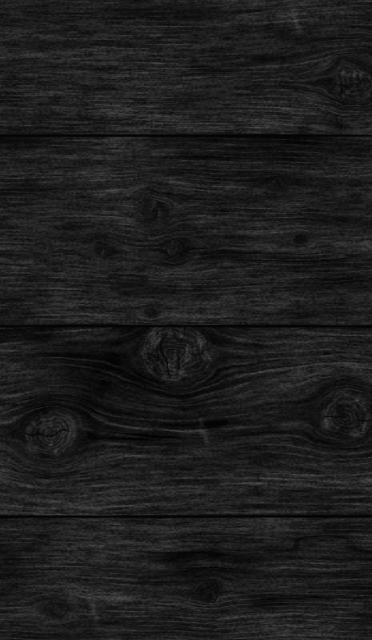
Reproduce this texture procedurally as a Shadertoy shader.

```glsl
#define PLANK_HEIGHT 0.2975
#define FIRST_SEAM 0.193
#define SEAM_WIDTH 0.0019
#define BASE_TONE 0.119
#define STREAK_GAIN 0.13
#define FIBER_GAIN 0.085
#define SPECK_GAIN 0.075
#define BLOTCH_GAIN 0.17
#define RING_GAIN 0.075
#define KNOT_BEND 0.85
#define KNOT_COUNT 12
#define SCRATCH_COUNT 3

// Knots: centre and radius, in canvas heights
const vec3 knots[KNOT_COUNT] = vec3[](
    vec3(.082, .322, .043), vec3(.540, .349, .041), vec3(.270, .450, .054),
    vec3(.241, .672, .023), vec3(.273, .612, .016), vec3(.430, .711, .010),
    vec3(.156, .615, .011), vec3(.469, .626, .009), vec3(.234, .509, .008),
    vec3(.553, .870, .034), vec3(.087, .049, .014), vec3(.328, .078, .017));

const vec2 scratches[SCRATCH_COUNT] = vec2[](
    vec2(.319, .330), vec2(.150, .043), vec2(.464, .972));

float hash(vec2 p) {
    vec3 q = fract(p.xyx * .1031);
    q += dot(q, q.yzx + 33.33);
    return fract((q.x + q.y) * q.z);
}

float noise(vec2 p) {
    vec2 i = floor(p), f = fract(p);
    f = f * f * (3. - 2. * f);
    return mix(mix(hash(i), hash(i + vec2(1, 0)), f.x),
               mix(hash(i + vec2(0, 1)), hash(i + vec2(1, 1)), f.x), f.y);
}

float fbm(vec2 p) {
    float sum = 0., gain = .5;
    for (int i = 0; i < 4; i++) {
        sum += gain * noise(p);
        p = p * 2.03 + 17.3;
        gain *= .5;
    }
    return sum / .9375;
}

float plankIndex(float y) {
    return floor((y - FIRST_SEAM) / PLANK_HEIGHT);
}

void mainImage(out vec4 fragColor, in vec2 fragCoord) {
    vec2 p = fragCoord / iResolution.y;
    float px = 1. / iResolution.y;
    float plank = plankIndex(p.y);
    float wide = plank == 0. ? 1. : 0.;
    float seamDist = abs(fract((p.y - FIRST_SEAM) / PLANK_HEIGHT + .5) - .5) * PLANK_HEIGHT;
    vec2 wobble = vec2(fbm(p * 28.), fbm(p * 28. + 9.)) - .5;

    // Knots bend the grain and carry rings, a dark halo and cracks
    float bend = 0., knotMask = 0., knotTone = 0., halo = 0., crack = 0.;
    for (int i = 0; i < KNOT_COUNT; i++) {
        vec3 k = knots[i];
        if (plankIndex(k.y) != plank) continue;
        float big = smoothstep(.024, .04, k.z);
        vec2 d = p - k.xy + wobble * k.z * mix(1.5, .5, big);
        float e = length(d * vec2(.88, 1.)) / k.z;
        bend -= KNOT_BEND * d.y / max(e * e, 1.);
        float inside = 1. - smoothstep(.75, 1.1, e);
        float rings = pow(.5 + .5 * cos(e * k.z * 950. + 5. * fbm(p * 40.)), 2.);
        float arc = exp(-pow((e - .85) * 7., 2.)) * smoothstep(.3, .7, noise(p * 26. + 4.));
        float fleck = smoothstep(.5, .75, fbm(p * vec2(110., 75.) + k.xy * 40.));
        float core = mix(.065, .10, big) + .055 * big * (rings - .4)
                   + .075 * arc * big + .075 * fleck;
        knotTone = mix(knotTone, core, inside);
        knotMask = max(knotMask, inside * mix(.75, .9, big));
        halo = max(halo, exp(-pow((e - 1.2) * 2.6, 2.)) * mix(.5, 1., big));
        // Horizontal split, plus upright ones in the widest knot
        float across = abs(d.y + .008 * (fbm(vec2(p.x * 60., k.y * 50.)) - .5));
        float upright = abs(abs(d.x + .016 * (fbm(vec2(p.y * 50., 3.)) - .5)) - .011);
        float gap = k.z > .05 ? min(across + .0006, upright) : across;
        float broken = smoothstep(.25, .5, noise(p * 60. + 2.));
        crack = max(crack, inside * big * broken * (1. - smoothstep(.0003, .0011 + px, gap)));
    }

    // Grain coordinate and its layers
    float v = p.y + bend + .014 * (fbm(vec2(p.x * 4., p.y * 10. + plank * 7.)) - .5);
    float streak = fbm(vec2(p.x * 7. + plank * 5., v * 105.));
    float fiber = noise(vec2(p.x * 45., v * 370.));
    float speck = noise(p * vec2(300., 500.) + 7.);
    float blotch = fbm(p * vec2(6., 9.) + plank * 13.);

    // Thin pale growth lines, broken along their length
    float phase = v * mix(135., 78., wide) + 2.2 * fbm(vec2(p.x * 3., v * 24.));
    float ring = pow(.5 + .5 * sin(6.2832 * phase), 5.);
    float ringFade = smoothstep(.25, .65, noise(vec2(p.x * 9., v * 45.) + 5.));

    float tone = BASE_TONE + (plank == 1. ? .016 : 0.) - .007 * wide;
    tone += STREAK_GAIN * (streak - .5) + BLOTCH_GAIN * (blotch - .5);
    tone += RING_GAIN * mix(.65, 1., wide) * (ring - .25) * ringFade;

    // Short drying splits along the grain
    float split = abs(noise(vec2(p.x * 6., v * 45.) + 31.) - .86);
    tone -= .045 * (1. - smoothstep(.005, .035, split));

    tone *= 1. - .33 * halo;
    tone = mix(tone, knotTone, knotMask);

    // Fine fibres and pores over everything, stronger on lighter wood
    float pores = FIBER_GAIN * (fiber - .5) + SPECK_GAIN * (speck - .5);
    tone += pores * clamp(tone / .12, .5, 1.5);

    // Pale slanting scratches
    for (int i = 0; i < SCRATCH_COUNT; i++) {
        vec2 d = p - scratches[i];
        vec2 along = normalize(vec2(.4, -.9));
        float t = dot(d, along);
        float side = dot(d, vec2(-along.y, along.x)) + .008 * (noise(vec2(t * 80., 2.)) - .5);
        float mark = exp(-pow(side / .005, 2.)) * (1. - smoothstep(.01, .036, abs(t)));
        tone += .11 * mark * noise(p * vec2(130., 220.));
    }

    // Cracks, then seams with soft shadow
    tone = mix(tone, .025, crack * .85);
    tone *= 1. - .3 * exp(-seamDist / .004);
    float seam = 1. - smoothstep(SEAM_WIDTH - px, SEAM_WIDTH + px, seamDist + .002 * (streak - .5));
    tone = mix(tone, .015, seam);

    fragColor = vec4(vec3(clamp(tone, .015, .34)), 1.);
}
```
